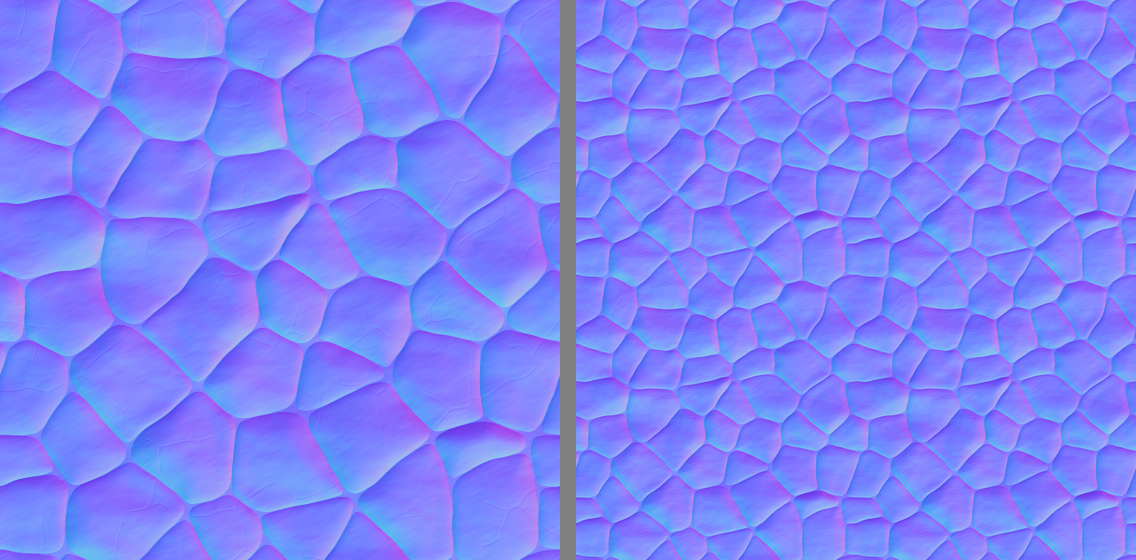
Left: one tile. Right: repeated 2 by 2.
This texture map is drawn by a three.js fragment shader. Its source:

```glsl
// Tiling normal map of rounded, irregular stones with fine cracks and grain.
varying vec2 vUv;

float hash(vec2 p) {
  return fract(sin(dot(p, vec2(127.1, 311.7))) * 43758.5453);
}

vec2 hash2(vec2 p) {
  return vec2(hash(p), hash(p + vec2(37.3, 91.7)));
}

// Value noise that wraps after a whole number of cells
float noise(vec2 p, vec2 period) {
  vec2 i = floor(p), f = fract(p);
  f = f * f * f * (f * (f * 6.0 - 15.0) + 10.0);
  vec2 a = mod(i, period), b = mod(i + 1.0, period);
  return mix(mix(hash(a), hash(vec2(b.x, a.y)), f.x),
             mix(hash(vec2(a.x, b.y)), hash(b), f.x), f.y);
}

float waves(vec2 uv, vec2 freq) {
  return noise(uv * freq, freq);
}

// Seed of a cell relative to uv, with a random weight for its size
vec3 seed(vec2 cell, vec2 grid, vec2 uv) {
  vec2 id = mod(cell, grid);
  vec2 jitter = 0.14 + 0.72 * hash2(id);
  jitter.x += 0.5 * mod(id.y, 2.0);
  return vec3((cell + jitter) / grid - uv, 0.22 * hash(id + 5.7) / (grid.x * grid.y));
}

// Weighted Voronoi: x = distance to rounded border, yz = offset to seed, w = random
vec4 cells(vec2 uv, vec2 grid, float sharpness) {
  vec2 base = floor(uv * grid), nearestCell = base;
  vec3 nearest = vec3(0.0);
  float best = 9.0;
  for (int y = -2; y <= 2; y++) {
    for (int x = -2; x <= 2; x++) {
      vec2 c = base + vec2(float(x), float(y));
      vec3 s = seed(c, grid, uv);
      float power = dot(s.xy, s.xy) - s.z;
      if (power < best) {
        best = power;
        nearest = s;
        nearestCell = c;
      }
    }
  }
  // Smooth minimum of the distances to all borders rounds the corners
  float sum = 0.0;
  for (int y = -2; y <= 2; y++) {
    for (int x = -2; x <= 2; x++) {
      if (x == 0 && y == 0) continue;
      vec3 s = seed(nearestCell + vec2(float(x), float(y)), grid, uv);
      float border = (dot(s.xy, s.xy) - s.z - best) / (2.0 * length(s.xy - nearest.xy));
      sum += exp(-sharpness * border);
    }
  }
  return vec4(-log(sum) / sharpness, nearest.xy, hash(mod(nearestCell, grid) + 2.3));
}

float height(vec2 uv) {
  // Wavy outlines
  vec2 bend = vec2(waves(uv, vec2(9.0)), waves(uv + 0.37, vec2(9.0))) - 0.5;
  vec2 ripple = vec2(waves(uv, vec2(31.0)), waves(uv + 0.61, vec2(31.0))) - 0.5;
  vec2 warped = uv + 0.022 * bend + 0.004 * ripple;

  // Steep rim, soft dome and a random tilt for each stone
  vec4 stone = cells(warped, vec2(6.0, 8.0), 150.0);
  float d = max(stone.x - 0.0005, 0.0);
  float h = 0.0030 * (1.0 - exp(-d / 0.009)) + 0.0062 * (1.0 - exp(-d / 0.03));
  vec2 tilt = hash2(vec2(stone.w * 19.0, 3.1)) - 0.5;
  h -= 0.16 * dot(tilt, stone.yz) * smoothstep(0.0, 0.045, d);

  // Broad undulation and worn surface
  h += 0.016 * waves(uv, vec2(6.0, 10.0));
  h += 0.0035 * waves(uv + 0.23, vec2(17.0, 23.0));
  h += 0.0007 * waves(uv, vec2(47.0, 61.0));

  // Hairline cracks, broken up by noise
  float crack = cells(warped + 0.012 * ripple.yx, vec2(9.0, 10.0), 500.0).x / 0.0018;
  float broken = smoothstep(0.42, 0.62, waves(uv + 0.5, vec2(13.0)));
  h -= 0.00028 * exp(-crack * crack) * broken * smoothstep(0.0, 0.012, d);

  // Slanted fine grain
  vec2 slant = vec2(2.0 * uv.x + uv.y, 2.0 * uv.y - uv.x);
  h += 0.00018 * noise(slant * vec2(30.0, 80.0), vec2(30.0, 80.0));
  return h;
}

void main() {
  // Slope of the height field, with green pointing down
  float e = 0.0014;
  float h = height(vUv);
  vec2 slope = vec2(height(vUv + vec2(e, 0.0)) - h, height(vUv + vec2(0.0, e)) - h) / e;
  vec3 normal = normalize(vec3(-slope.x, slope.y, 1.0));
  gl_FragColor = vec4(vec3(0.494, 0.512, 0.5) + 0.5 * normal, 1.0);
}
```
